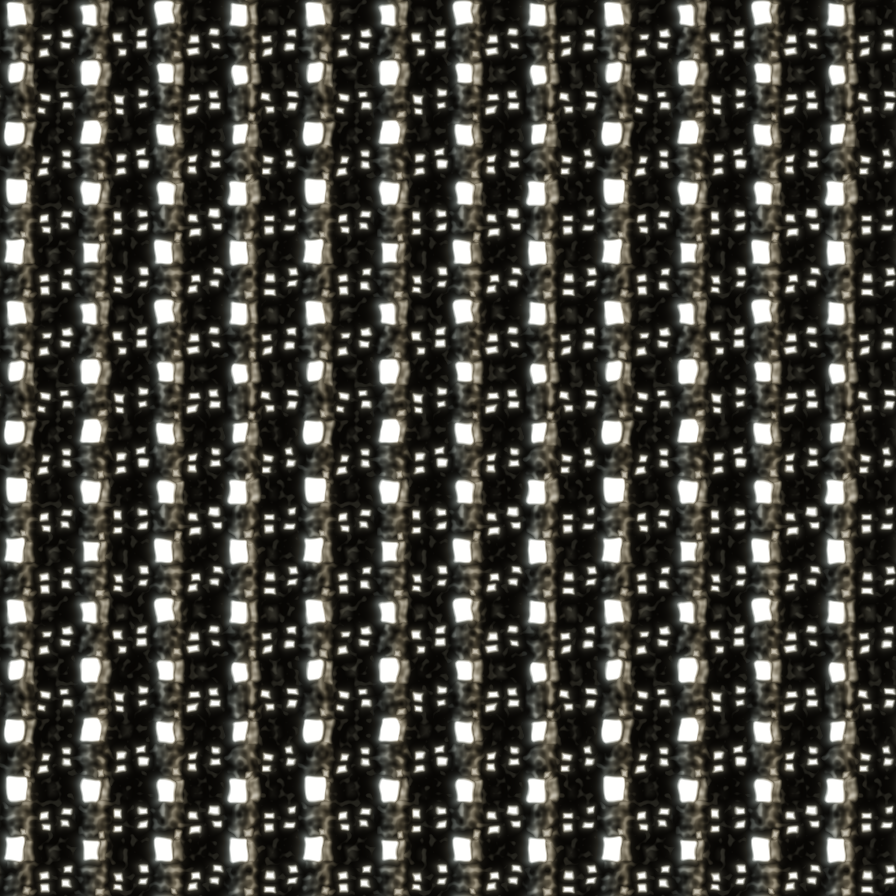
Reproduce this texture procedurally as a WebGL 1 fragment shader.

```glsl
precision highp float;
// Dark woven mesh: 12 x 15 cells, each with a bright block on a grey vertical
// strand and four small glints in the black gap. Rounded boxes give the shapes;
// wrapping gradient noise and per-cell hashes (period 4 x 5) give the wear.

uniform vec2 u_resolution;

const vec2 GRID = vec2(12.0, 15.0);
const vec2 WEAR_PERIOD = vec2(4.0, 5.0);
const vec2 CELL_SHAPE = vec2(1.0, 0.8);
const vec3 SHADOW = vec3(0.025, 0.02, 0.012);
const vec3 HIGHLIGHT = vec3(1.0, 1.0, 0.995);

float hash(vec2 p) {
  return fract(sin(dot(p, vec2(127.1, 311.7))) * 43758.5);
}

vec2 wrapCell(vec2 id, vec2 period) {
  return floor(mod(id + 0.5, period));
}

float cornerSlope(vec2 corner, vec2 offset, vec2 period) {
  float angle = 6.28318 * hash(wrapCell(corner, period));
  return dot(vec2(cos(angle), sin(angle)), offset);
}

// Gradient noise, about -0.7 to 0.7, repeating after period lattice cells.
float gradientNoise(vec2 p, vec2 period) {
  vec2 i = floor(p);
  vec2 f = fract(p);
  vec2 w = f * f * f * (f * (f * 6.0 - 15.0) + 10.0);
  vec2 e = vec2(1.0, 0.0);
  float low = mix(cornerSlope(i, f, period),
                  cornerSlope(i + e.xy, f - e.xy, period), w.x);
  float high = mix(cornerSlope(i + e.yx, f - e.yx, period),
                   cornerSlope(i + e.xx, f - e.xx, period), w.x);
  return mix(low, high, w.y);
}

float cellNoise(vec2 p, vec2 scale) {
  return gradientNoise(p * scale, WEAR_PERIOD * scale);
}

// Random value for the cell whose feature at centre lies nearest to p.
float featureHash(vec2 p, vec2 centre, float seed) {
  return hash(wrapCell(floor(p - centre + 0.5), WEAR_PERIOD) + seed * 7.3);
}

// Signed distance to a jittered rounded box repeated once per cell.
float repeatedBox(vec2 p, vec2 centre, vec2 halfSize, float wobble, float seed) {
  vec2 local = fract(p - centre + 0.5) - 0.5;
  vec2 jitter = vec2(featureHash(p, centre, seed),
                     featureHash(p, centre, seed + 1.0)) - 0.5;
  float growth = 1.0 + 4.0 * wobble * (featureHash(p, centre, seed + 2.0) - 0.5);
  float radius = 0.4 * min(halfSize.x, halfSize.y);
  vec2 d = abs((local + wobble * jitter) * CELL_SHAPE) - halfSize * growth + radius;
  return length(max(d, 0.0)) + min(max(d.x, d.y), 0.0) - radius;
}

float fill(float d, float softness) {
  return 1.0 - smoothstep(-softness, softness, d);
}

float band(float x, float centre, float width) {
  float d = (x - centre) / width;
  return exp(-d * d);
}

void main() {
  vec2 uv = gl_FragCoord.xy / u_resolution;
  vec2 p = vec2(uv.x, 1.0 - uv.y) * GRID;

  // Uneven weave and fine mottling
  float coarse = cellNoise(p, vec2(5.0, 4.0));
  float fine = cellNoise(p + 0.37, vec2(10.0, 8.0));
  vec2 q = p + 0.05 * vec2(coarse, cellNoise(p + 0.61, vec2(5.0, 4.0)));
  float x = fract(q.x);

  // Two dim yarns running down each column
  float yarns = band(x, 0.19, 0.10) + 0.95 * band(x, 0.37, 0.075);
  float light = yarns * clamp(0.25 + 0.3 * coarse + 0.35 * fine, 0.05, 0.6);

  // Faint flecks in the gap
  vec2 fleckCentre = vec2(0.68, 0.26);
  float fleck = fill(repeatedBox(q, fleckCentre, vec2(0.05, 0.07), 0.1, 3.0), 0.06);
  light += 0.16 * fleck * featureHash(q, fleckCentre, 5.0);
  light += 0.12 * smoothstep(0.05, 0.45, fine);

  // Bright block, its halo and the duller strip at its right
  float block = repeatedBox(q, vec2(0.21, 0.23), vec2(0.122, 0.155), 0.05, 11.0);
  float strip = repeatedBox(q, vec2(0.385, 0.24), vec2(0.055, 0.15), 0.05, 17.0);
  light = max(light, 0.42 * exp(-18.0 * max(block, 0.0)));
  light = max(light, (0.55 + 0.4 * fine) * fill(strip, 0.04));
  light = max(light, 1.05 * fill(block, 0.035));

  // Small knot above the next block
  float knot = repeatedBox(q, vec2(0.35, 0.94), vec2(0.045, 0.045), 0.06, 23.0);
  light = max(light, 0.75 * fill(knot, 0.04));

  // Two staggered pairs of glints
  for (int i = 0; i < 4; i++) {
    float n = float(i);
    float side = mod(n, 2.0);
    float level = floor(n / 2.0);
    vec2 centre = vec2(0.595 + 0.3 * side, 0.65 + 0.215 * level - 0.095 * side);
    float glint = repeatedBox(q, centre, vec2(0.059, 0.042), 0.06, 31.0 + 5.0 * n);
    light = max(light, 1.05 * fill(glint, 0.035));
    light = max(light, 0.25 * exp(-26.0 * max(glint, 0.0)));
  }

  // Warm grey midtones, cooler on the left of a strand than on the right
  light = clamp(light, 0.0, 1.0);
  float midtone = light * (1.0 - light);
  float warmth = clamp((x - 0.22) * 6.0, -1.0, 1.0) * band(x, 0.25, 0.25);
  vec3 colour = mix(SHADOW, HIGHLIGHT, light);
  colour += midtone * (vec3(0.0, 0.0, -0.14) + warmth * vec3(0.2, 0.03, -0.16));
  gl_FragColor = vec4(clamp(colour, 0.0, 1.0), 1.0);
}
```
